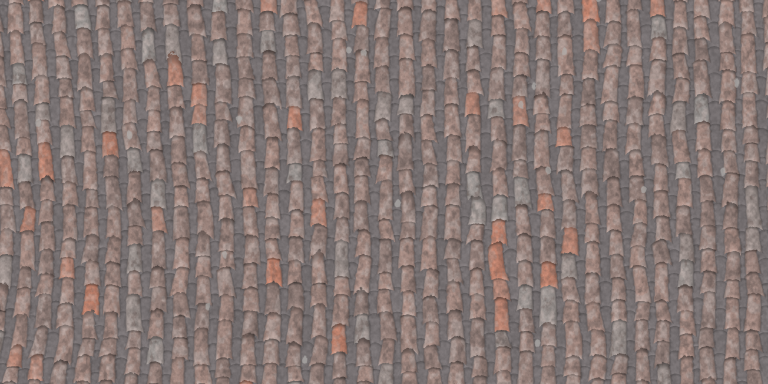
Reproduce this texture procedurally as a Shadertoy shader.

```glsl
const vec2 TILES = vec2(33.0, 15.0);   // columns across, courses down
const float HALF_WIDTH = 0.31;         // cover tile, in column widths
const float TAPER = 0.09;
const float ARCH = 0.09;               // rise of the lower rim
const float ORANGE_SHARE = 0.06;
const float PALE_SHARE = 0.08;
const int SAMPLES = 3;                 // per axis

const vec3 CHANNEL = vec3(0.462, 0.438, 0.442);
const vec3 BROWN = vec3(0.535, 0.465, 0.445);
const vec3 ROSE = vec3(0.635, 0.525, 0.49);
const vec3 ORANGE = vec3(0.71, 0.475, 0.395);
const vec3 PALE = vec3(0.575, 0.555, 0.545);
const vec3 LICHEN = vec3(0.655, 0.605, 0.59);
const vec3 SOOT = vec3(0.425, 0.37, 0.355);

float hash(vec2 p) {
    vec3 q = fract(p.xyx * vec3(0.1031, 0.1030, 0.0973));
    q += dot(q, q.yzx + 33.33);
    return fract((q.x + q.y) * q.z);
}

float noise(vec2 p) {
    vec2 i = floor(p), f = fract(p);
    f = f * f * (3.0 - 2.0 * f);
    return mix(mix(hash(i), hash(i + vec2(1, 0)), f.x),
               mix(hash(i + vec2(0, 1)), hash(i + vec2(1, 1)), f.x), f.y);
}

float fbm(vec2 p) {
    float sum = 0.0, amp = 0.5;
    for (int i = 0; i < 4; i++) {
        sum += amp * noise(p);
        p = p * 2.03 + 17.0;
        amp *= 0.5;
    }
    return sum / 0.9375;
}

// Sideways bend of the columns, strongest at the left
float columnDrift(vec2 uv) {
    float bow = -0.8 * exp(-4.0 * uv.x) * sin(3.14 * uv.y);
    float lean = 0.4 * uv.y * uv.x;
    return bow + lean + 0.3 * (noise(uv * vec2(5.0, 3.0) + 5.0) - 0.5);
}

// Grey gutter with the faint rims of the tiles lying in it
vec3 channelColor(vec2 p, float x, float grain) {
    float gutter = floor(x + 0.5);
    float across = x - gutter;
    float course = p.y + hash(vec2(gutter, 71.0)) + 1.2 * across * across
                 + 0.3 * noise(vec2(gutter * 7.0, p.y));
    float f = fract(course);
    vec3 color = CHANNEL * (0.97 + 0.06 * hash(vec2(gutter, floor(course) + 40.0)));
    color *= 0.88 + 0.24 * grain;
    color *= 1.0 - 0.16 * smoothstep(0.86, 1.0, f);
    return color * (1.0 + 0.05 * smoothstep(0.16, 0.03, f));
}

// Fired clay with tone, lichen and soot varying from tile to tile
vec3 clayColor(vec2 id, vec2 p, float grain) {
    float pick = hash(id + 11.0);
    float tone = hash(id + 29.0);
    float patches = fbm(p * vec2(4.0, 3.0) + 60.0);
    float orangeShare = ORANGE_SHARE * (1.7 - 1.4 * id.x / TILES.x);
    vec3 color = mix(BROWN, ROSE, 0.8 * tone + 0.4 * (patches - 0.4));
    float wear = 1.0;
    if (pick > 1.0 - orangeShare) {
        color = mix(ORANGE, ROSE, 0.7 * tone);
        wear = 0.6;
    } else if (pick < PALE_SHARE) {
        color = mix(PALE, BROWN, 0.5 * tone);
    }
    color = mix(color, LICHEN, wear * 0.6 * smoothstep(0.48, 0.70, patches));
    color = mix(color, SOOT, wear * 0.5 * smoothstep(0.44, 0.26, patches));
    return color * (0.82 + 0.36 * grain);
}

vec3 roof(vec2 uv) {
    vec2 p = uv * TILES;
    float x = p.x + columnDrift(uv);
    float column = floor(x);
    float d = x - column - 0.5 - 0.16 * (noise(vec2(column * 9.0, p.y * 0.6)) - 0.5);
    float grain = fbm(p * 8.0);

    // Courses: uneven lengths with arched, chipped lower rims
    float bend = d / HALF_WIDTH;
    float course = p.y + 3.0 * hash(vec2(column, 3.0)) - ARCH * (1.0 - bend * bend)
                 + 0.7 * noise(vec2(column * 5.0, p.y * 0.9)) + 0.12 * (grain - 0.5);
    vec2 id = vec2(column, floor(course));
    float f = fract(course);

    // Each tile sits a little askew
    float skew = hash(id + 83.0) - 0.5;
    d -= 0.10 * (hash(id + 51.0) - 0.5) + 1.4 * skew * skew * skew * (f - 0.5);
    float halfWidth = HALF_WIDTH + TAPER * (0.5 - f) + 0.06 * (hash(id + 7.0) - 0.5);
    float outside = abs(d) - halfWidth + 0.10 * (grain - 0.5);

    // Gutter, darkened beside the covers
    vec3 gutter = channelColor(p, x, grain);
    gutter *= 1.0 - (d > 0.0 ? 0.17 : 0.11) * smoothstep(0.10, 0.0, outside);

    // Rounded cover, bright rim, shadow from the tile above
    float round2 = d * d / (halfWidth * halfWidth);
    vec3 tile = clayColor(id, p, grain);
    tile *= 1.03 - 0.13 * round2 * round2 - 0.06 * d / halfWidth;
    tile *= 1.0 + 0.06 * smoothstep(0.18, 0.03, f);
    float overlap = 0.18 + 0.20 * hash(id + 97.0);
    tile *= 1.0 - overlap * smoothstep(0.84, 0.98, f);
    vec3 color = mix(tile, gutter, smoothstep(-0.04, 0.04, outside));

    // Sparse pale chips
    vec2 cell = floor(p * 1.5);
    vec2 chip = fract(p * 1.5) - 0.3 - 0.4 * vec2(hash(cell + 5.0), hash(cell + 9.0));
    float isChip = step(0.985, hash(cell + 131.0));
    float chipMask = smoothstep(0.20, 0.12, length(chip * vec2(1.0, 0.7)) + 0.2 * (grain - 0.5));
    return mix(color, vec3(0.70, 0.69, 0.68), 0.7 * isChip * chipMask);
}

void mainImage(out vec4 fragColor, in vec2 fragCoord) {
    vec3 sum = vec3(0.0);
    for (int j = 0; j < SAMPLES; j++)
        for (int i = 0; i < SAMPLES; i++) {
            vec2 offset = (vec2(i, j) + 0.5) / float(SAMPLES) - 0.5;
            sum += roof((fragCoord + offset) / iResolution.xy);
        }
    fragColor = vec4(sum / float(SAMPLES * SAMPLES), 1.0);
}
```
